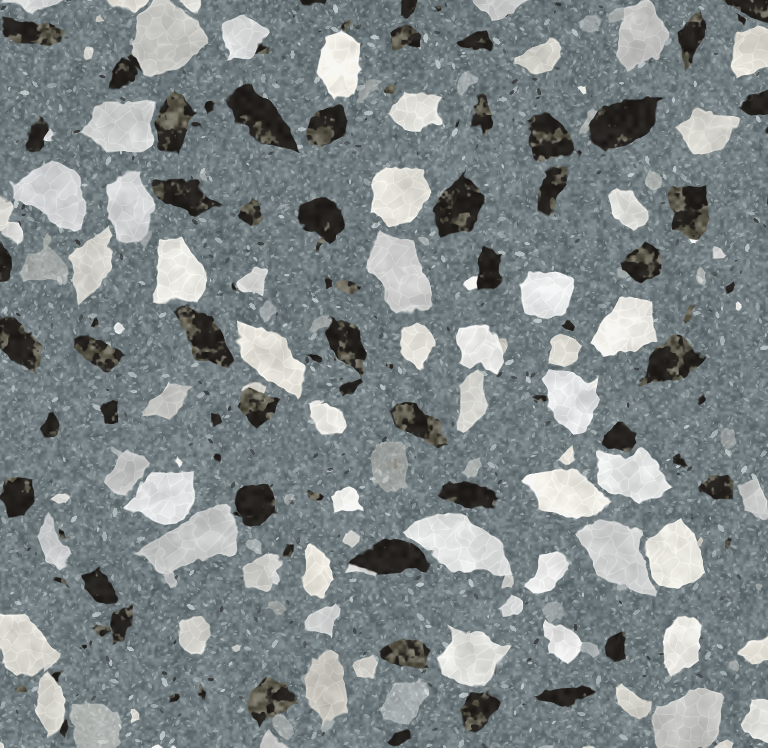
Give the GLSL for this texture, as a WebGL 1 fragment shader.

```glsl
precision highp float;
uniform vec2 u_resolution;

#define STONE_CELL 0.098
#define PEBBLE_CELL 0.05
#define DARK_SHARE 0.42
#define MORTAR_GAP 0.003
#define MORTAR vec3(0.425, 0.472, 0.485)
#define GRIT vec3(0.70, 0.735, 0.74)
#define QUARTZ vec3(0.85, 0.855, 0.845)
#define BASALT vec3(0.135, 0.125, 0.115)
#define OLIVE vec3(0.43, 0.42, 0.36)

const float TAU = 6.2831853;

float hash(vec2 p) {
  vec3 q = fract(p.xyx * 0.1031);
  q += dot(q, q.yzx + 33.33);
  return fract((q.x + q.y) * q.z);
}

vec2 hash2(vec2 p) {
  return vec2(hash(p + 17.3), hash(p + 61.7));
}

float noise(vec2 p) {
  vec2 i = floor(p), f = fract(p);
  f = f * f * (3.0 - 2.0 * f);
  return mix(mix(hash(i), hash(i + vec2(1, 0)), f.x),
             mix(hash(i + vec2(0, 1)), hash(i + vec2(1, 1)), f.x), f.y);
}

float fbm(vec2 p) {
  return 0.5 * noise(p) + 0.3 * noise(p * 2.1 + 7.0) + 0.2 * noise(p * 4.3 + 19.0);
}

vec2 rotate(vec2 p, float a) {
  float c = cos(a), s = sin(a);
  return vec2(c * p.x - s * p.y, s * p.x + c * p.y);
}

// Irregular convex fragment: intersection of jittered half planes
float fragment(vec2 p, vec2 id, float radius, float stretch) {
  p = rotate(p, TAU * hash(id + 3.1)) * vec2(1.0 / stretch, stretch);
  float d = -1.0;
  for (int k = 0; k < 7; k++) {
    vec2 h = hash2(id + float(k) * 5.7);
    float a = (float(k) + 0.9 * (h.x - 0.5)) * TAU / 7.0;
    d = max(d, dot(p, vec2(cos(a), sin(a))) - radius * mix(0.62, 1.05, h.y));
  }
  return d / stretch;
}

float isDark(vec2 id) {
  return step(hash(id + 41.0), DARK_SHARE);
}

// Scattered fragments kept apart by mortar: distance and id of the nearest
vec3 scatter(vec2 p, float cell, float fill, vec2 sizes, float seed) {
  vec2 base = floor(p / cell);
  vec3 best = vec3(1.0, 0.0, 0.0);
  float second = 1.0;
  for (int y = -1; y <= 1; y++) {
    for (int x = -1; x <= 1; x++) {
      vec2 site = base + vec2(x, y);
      vec2 id = site + seed;
      if (hash(id + 9.0) > fill) continue;
      vec2 center = (site + 0.5 + 0.62 * (hash2(id) - 0.5)) * cell;
      float dark = isDark(id);
      float radius = cell * mix(sizes.x, sizes.y, hash(id + 23.0)) * mix(1.0, 0.76, dark);
      float stretch = 1.0 + mix(0.38, 0.6, dark) * hash(id + 31.0);
      float d = fragment(p - center, id, radius, stretch);
      if (d < best.x) {
        second = best.x;
        best = vec3(d, id);
      } else {
        second = min(second, d);
      }
    }
  }
  best.x = max(best.x, 0.5 * (best.x - second) + MORTAR_GAP);
  return best;
}

// Crystal facets: border closeness and facet value
vec2 facets(vec2 p) {
  vec2 i = floor(p), f = fract(p);
  float near = 8.0, next = 8.0, value = 0.0;
  for (int y = -1; y <= 1; y++) {
    for (int x = -1; x <= 1; x++) {
      vec2 o = vec2(x, y);
      float d = length(o + hash2(i + o) - f);
      if (d < near) {
        next = near;
        near = d;
        value = hash(i + o + 5.0);
      } else {
        next = min(next, d);
      }
    }
  }
  return vec2(1.0 - smoothstep(0.0, 0.16, next - near), value);
}

// Tiny angular chips, one per cell
float chips(vec2 p, float density, float fill, float pixel) {
  vec2 id = floor(p * density);
  vec2 q = fract(p * density) - 0.5 - 0.4 * (hash2(id) - 0.5);
  q = abs(rotate(q, TAU * hash(id + 13.0)));
  float d = max(q.x * 0.75, q.y * 1.3 + q.x * 0.4) - mix(0.1, 0.3, hash(id + 29.0));
  float soft = 0.6 * density * pixel;
  return (1.0 - smoothstep(-soft, soft, d)) * step(hash(id + 37.0), fill) * hash(id + 43.0);
}

vec3 mortar(vec2 p, float pixel) {
  float grain = noise(p * 230.0) - 0.5 + 0.6 * (noise(p * 110.0 + 31.0) - 0.5);
  vec3 color = MORTAR + 0.15 * grain + 0.05 * (fbm(p * 5.0) - 0.5);
  color = mix(color, GRIT, 0.55 * chips(rotate(p, 0.5) + 3.0, 135.0, 0.7, pixel));
  color = mix(color, GRIT, 0.65 * chips(rotate(p, 1.1) + 5.0, 95.0, 0.6, pixel));
  color = mix(color, GRIT + 0.08, 0.9 * chips(rotate(p, 0.8) + 9.0, 62.0, 0.2, pixel));
  return mix(color, BASALT, 0.7 * chips(rotate(p, 0.3) + 7.0, 85.0, 0.07, pixel));
}

vec3 quartz(vec2 p, float d, vec2 id) {
  vec2 crystal = facets(p * 55.0 + 0.8 * noise(p * 60.0));
  float rim = 1.0 - smoothstep(0.0, 0.004, -d);
  float light = mix(-0.11, 0.07, hash(id + 53.0)) + 0.2 * (fbm(p * 32.0 + id) - 0.5);
  light += 0.05 * (crystal.y - 0.5) + 0.045 * crystal.x + 0.04 * rim;
  vec3 tint = mix(vec3(-0.012, -0.008, 0.008), vec3(0.02, 0.006, -0.02), hash(id + 59.0));
  return min(QUARTZ + light + tint, 0.97);
}

vec3 basalt(vec2 p, vec2 id) {
  float limit = mix(0.46, 0.72, hash(id + 67.0));
  float patches = smoothstep(limit - 0.05, limit + 0.08, fbm(p * 55.0 + id));
  vec3 speckled = OLIVE + 0.35 * (noise(p * 170.0) - 0.5);
  return mix(BASALT + 0.08 * (noise(p * 120.0) - 0.5), speckled, 0.85 * patches);
}

vec3 inlay(vec3 ground, vec2 p, vec3 stone, float haze, float pixel) {
  float cover = 1.0 - smoothstep(-pixel, pixel, stone.x);
  float dark = isDark(stone.yz);
  float clouded = step(hash(stone.yz + 71.0), haze) * (1.0 - dark);
  vec3 color = mix(quartz(p, stone.x, stone.yz), basalt(p, stone.yz), dark);
  return mix(ground, color, cover * (1.0 - 0.5 * clouded));
}

void main() {
  vec2 p = gl_FragCoord.xy / u_resolution.y;
  float pixel = 0.8 / u_resolution.y;

  // Ragged outlines
  vec2 ragged = vec2(noise(p * 42.0), noise(p * 42.0 + 50.0)) - 0.5;
  vec2 chipped = vec2(noise(p * 140.0), noise(p * 140.0 + 80.0)) - 0.5;
  vec2 q = p + 0.013 * ragged + 0.004 * chipped;

  vec3 color = mortar(p, pixel);
  color = inlay(color, p, scatter(q, PEBBLE_CELL, 0.3, vec2(0.1, 0.32), 200.0), 0.6, pixel);
  color = inlay(color, p, scatter(q, STONE_CELL, 0.95, vec2(0.2, 0.58), 100.0), 0.16, pixel);
  gl_FragColor = vec4(color, 1.0);
}
```
